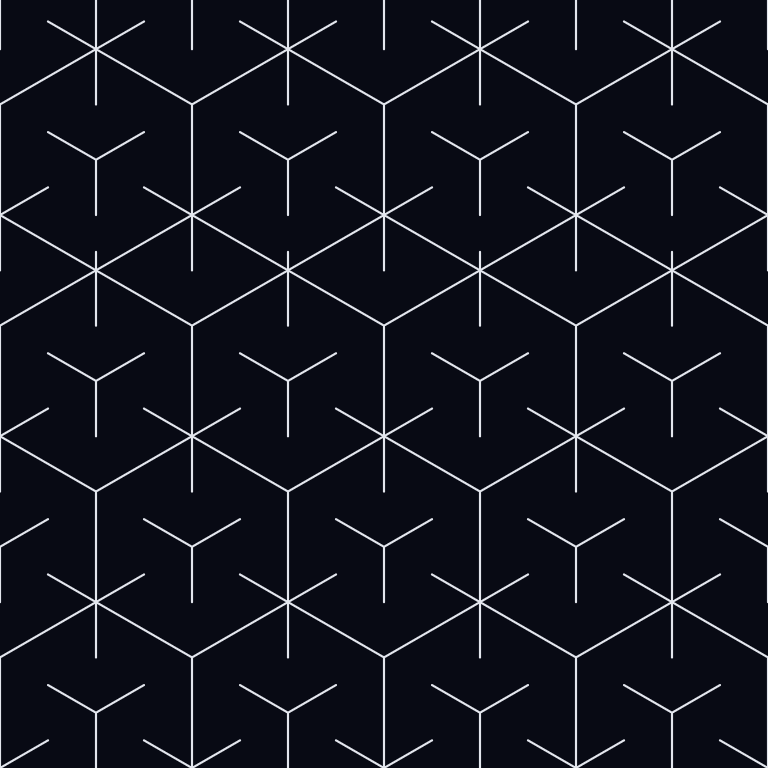
A Shadertoy shader for this pattern:

```glsl
const vec2 CELL = vec2(0.125, 0.072); // half a column, half a hexagon side

// Distance in canvas units to a segment given in lattice units
float segment(vec2 p, vec2 a, vec2 b) {
    vec2 pa = (p - a) * CELL, ba = (b - a) * CELL;
    return length(pa - ba * clamp(dot(pa, ba) / dot(ba, ba), 0.0, 1.0));
}

// Sloping hexagon edge with the short post under its peak
float roof(vec2 p) {
    return min(segment(p, vec2(0, 0), vec2(1, 1)),
               segment(p, vec2(1, 0), vec2(1, 1)));
}

// Full row: spine with short branches, inner Y, and roof
float hexRow(vec2 p) {
    float d = segment(p, vec2(0, 0), vec2(0, 2));
    d = min(d, segment(p, vec2(0, 0), vec2(0.5, 0.5)));
    d = min(d, segment(p, vec2(1, 1), vec2(0.5, 1.5)));
    d = min(d, segment(p, vec2(1, 0), vec2(1, 1)));
    return min(d, roof(p - vec2(0, 2)));
}

// Low row: roof alone with a stub of spine
float lowRow(vec2 p) {
    return min(roof(p), segment(p, vec2(0, 0), vec2(0, 0.333)));
}

void mainImage(out vec4 fragColor, in vec2 fragCoord) {
    vec2 lattice = fragCoord / iResolution.y / CELL;

    // Three full rows and one low row make a tile ten units high
    float dist = 1.0;
    for (int row = 0; row < 4; row++) {
        float r = float(row);
        vec2 p = vec2(abs(mod(lattice.x - r + 1.0, 2.0) - 1.0),
                      mod(lattice.y - 3.0 * r + 5.0, 10.0) - 5.0);
        dist = min(dist, row < 3 ? hexRow(p) : lowRow(p));
    }

    // Antialiased stroke over the dark ground
    float stroke = clamp(0.5 + (0.0014 - dist) * iResolution.y, 0.0, 1.0);
    vec3 color = mix(vec3(0.03, 0.04, 0.08), vec3(0.89, 0.90, 0.93), stroke);
    fragColor = vec4(color, 1.0);
}
```
